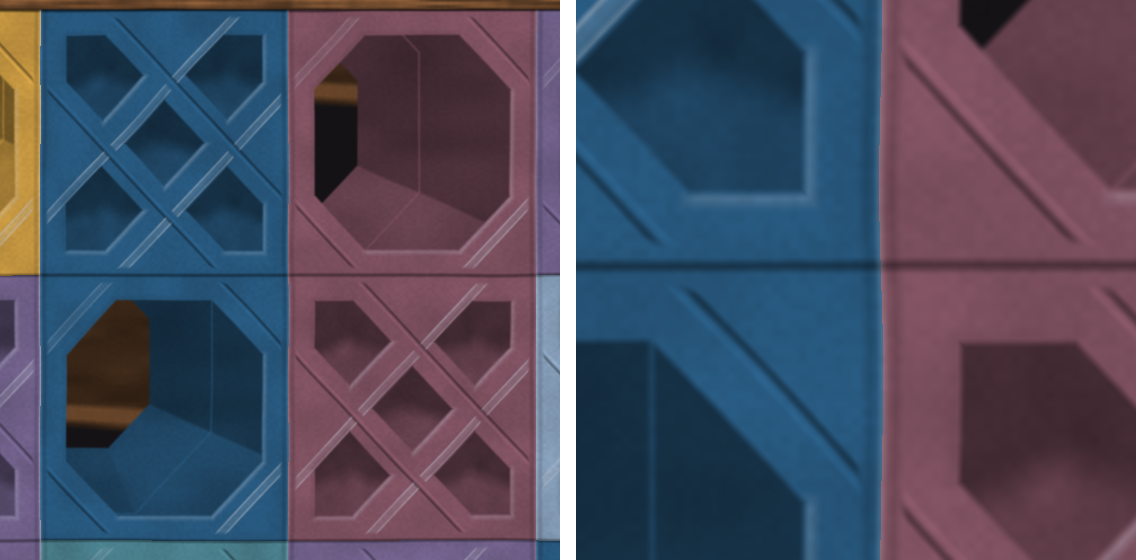
Left: the whole. Right: its middle third, enlarged.
A WebGL 2 fragment shader for this pattern:

```glsl
#version 300 es
precision highp float;
// Painted breeze blocks: diamond lattices and octagonal tunnels in a wall under a wooden beam.

uniform vec2 u_resolution;
out vec4 fragColor;

const vec2 GRID_ORIGIN = vec2(0.072, 0.035);
const vec2 BLOCK_SIZE = vec2(0.4425, 0.4735);
const float BEAM_EDGE = 0.983;

const vec3 BLUE = vec3(0.15, 0.335, 0.48);
const vec3 ROSE = vec3(0.485, 0.31, 0.37);
const vec3 VIOLET = vec3(0.43, 0.37, 0.53);
const vec3 OCHRE = vec3(0.76, 0.58, 0.25);
const vec3 PALE = vec3(0.50, 0.59, 0.69);
const vec3 TEAL = vec3(0.28, 0.48, 0.53);
const vec3 WOOD = vec3(0.42, 0.28, 0.17);
const vec3 GLINT = vec3(0.74, 0.76, 0.80);

// Paint by row (bottom to top) and column (left to right)
const vec3 PAINT[12] = vec3[12](
    VIOLET, TEAL, VIOLET, BLUE,
    VIOLET, BLUE, ROSE, PALE,
    OCHRE, BLUE, ROSE, VIOLET);

float hash(vec2 p) {
    return fract(sin(dot(p, vec2(127.1, 311.7))) * 43758.5453);
}

float noise(vec2 p) {
    vec2 i = floor(p), f = fract(p);
    f = f * f * (3.0 - 2.0 * f);
    return mix(mix(hash(i), hash(i + vec2(1, 0)), f.x),
               mix(hash(i + vec2(0, 1)), hash(i + vec2(1, 1)), f.x), f.y);
}

float fill(float d, float blur) { return 1.0 - smoothstep(-blur, blur, d); }

float stroke(float d, float halfWidth, float blur) { return fill(abs(d) - halfWidth, blur); }

float octagon(vec2 p, float size) {
    p = abs(p);
    return max(max(p.x - 0.79 * size, p.y - 0.81 * size), (p.x + p.y - 1.19 * size) * 0.707);
}

// Four clipped corner holes around a central diamond
float lattice(vec2 p) {
    vec2 diag = abs(vec2(p.x + p.y, p.x - p.y));
    float lo = min(diag.x, diag.y), hi = max(diag.x, diag.y);
    float diamond = (hi - 0.32) * 0.707;
    float corner = max(max(lo - 0.33, 0.68 - hi) * 0.707, max(abs(p.x) - 0.79, abs(p.y) - 0.81));
    return min(diamond, corner);
}

float opening(vec2 p, bool isLattice) { return isLattice ? lattice(p) : octagon(p, 1.0); }

vec3 woodGrain(vec2 p) {
    return WOOD * (0.65 + 0.6 * noise(p * vec2(14.0, 170.0)) + 0.2 * noise(p * vec2(70.0, 30.0)));
}

// Dark room with a plank, seen through the tunnel
vec3 room(vec2 p, float plankY) {
    float slope = p.y - plankY + 0.06 * p.x;
    vec3 color = WOOD * (0.42 + 0.2 * noise(p * vec2(3.0, 14.0)));
    color = mix(color, WOOD * 0.95, stroke(slope, 0.06, 0.03));
    return mix(color, vec3(0.08, 0.07, 0.08), fill(slope + 0.10, 0.03));
}

vec3 tunnel(vec2 p, vec3 paint, float column, float blur) {
    vec2 q = p - vec2(-0.75 - 0.32 * column, 0.35 - 0.2 * column);
    float right = q.x - 0.63;
    float slant = (q.x - q.y - 0.95) * 0.707;
    float below = -q.y - 0.65;
    float tone = mix(0.60, 0.82, smoothstep(-blur, blur, slant - right));
    tone = mix(tone, 0.76, smoothstep(-blur, blur, below - max(slant, right)));
    tone *= 0.86 + 0.2 * noise(p * vec2(2.0, 5.0)) - 0.1 * smoothstep(0.1, 0.9, p.y);
    float depth = octagon(q, 0.8);
    vec3 color = paint * tone;
    color = mix(color, paint * 1.15, 0.35 * stroke(depth - 0.5, 0.008, blur));
    return mix(color, room(p, 0.43 * column - 0.08), fill(depth, blur));
}

vec3 pocket(vec2 p, vec3 paint, float blur) {
    float isCorner = step(0.5, abs(p.x) + abs(p.y));
    vec2 q = p - 0.5 * sign(p) * isCorner;
    float back = smoothstep(-0.08 - blur, 0.06 + blur, q.y + 0.35 * abs(q.x) - 0.02);
    return paint * mix(0.78, 0.53, back) * (0.92 + 0.16 * noise(p * 9.0));
}

// Raised face with dark grooves one way and glossy ribs the other
vec3 blockFace(vec2 p, vec3 paint, bool isLattice, float blur) {
    float rise = p.x - p.y, fall = p.x + p.y;
    float rib = isLattice ? abs(rise - 0.12) - 0.5 : abs(rise) - 1.40;
    float groove = abs(fall) - (isLattice ? 0.55 : 1.42);
    float inside = fill(max(abs(p.x), abs(p.y)) - 0.94, 0.02);
    vec3 color = paint * (0.93 + 0.14 * noise(p * 4.0 + paint.xy * 40.0));
    color *= 1.0 - 0.32 * inside * stroke(groove, 0.014, blur);
    color = mix(color, paint * 1.25, 0.45 * inside * stroke(groove + 0.04, 0.012, blur));
    float gap = isLattice ? smoothstep(0.03, 0.07, abs(abs(fall) - 0.5)) : 1.0;
    float gloss = inside * gap * (0.6 + 0.4 * noise(p * 5.0)) * (rise > 0.0 || isLattice ? 1.0 : 0.6);
    color = mix(color, GLINT, 0.2 * gloss * stroke(rib, 0.045, blur));
    color = mix(color, GLINT, 0.4 * gloss * stroke(abs(rib) - 0.04, 0.010, blur));
    // Rounded rim, lit on its lower right
    vec2 toLight = vec2(0.02, -0.02);
    float facing = (opening(p + toLight, isLattice) - opening(p - toLight, isLattice)) / 0.057;
    float rim = stroke(opening(p, isLattice) - 0.018, 0.012, 0.025);
    return mix(color, facing > 0.0 ? GLINT : paint * 0.75, rim * abs(facing) * 0.35);
}

void main() {
    vec2 uv = gl_FragCoord.xy / u_resolution;
    vec2 grid = (uv - GRID_ORIGIN) / BLOCK_SIZE;
    grid += 0.008 * (vec2(noise(uv.yx * 9.0), noise(uv * 9.0 + 5.0)) - 0.5);
    vec2 cell = clamp(floor(grid), vec2(-1.0), vec2(2.0, 1.0));
    vec2 p = (grid - cell) * 2.0 - 1.0;
    float blur = max(0.014, 4.0 / u_resolution.y);
    bool isLattice = (cell.x == 0.0) == (cell.y == 1.0);
    vec3 paint = PAINT[int(cell.y + 1.0) * 4 + int(cell.x + 1.0)];

    vec3 color = blockFace(p, paint, isLattice, blur);
    vec3 hollow = isLattice ? pocket(p, paint, blur) : tunnel(p, paint, cell.x, blur);
    color = mix(color, hollow, fill(opening(p, isLattice), blur));

    // Joints: shadowed between rows, chalky between columns
    color *= 1.0 - 0.38 * stroke(1.0 - abs(p.y), 0.012, blur);
    float chalk = cell.x < 0.0 ? 0.6 : 0.25;
    color = mix(color, GLINT, chalk * stroke(1.0 - abs(p.x), 0.008, blur));
    color *= 1.0 - 0.15 * stroke(0.965 - abs(p.x), 0.012, 0.02);

    // Beam along the top with its shadow
    float beam = uv.y - BEAM_EDGE;
    color = mix(color, woodGrain(uv), smoothstep(-0.002, 0.002, beam));
    color *= 1.0 - 0.6 * stroke(beam, 0.002, 0.004);
    color *= 0.97 + 0.06 * noise(uv * 190.0);
    fragColor = vec4(color, 1.0);
}
```
